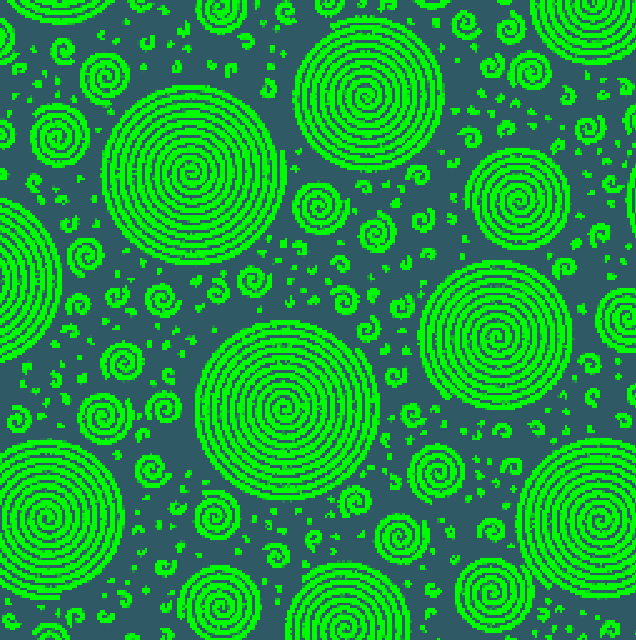
A Shadertoy shader for this pattern:

```glsl
const vec3 SLATE = vec3(0.19, 0.35, 0.40);
const vec3 GREEN = vec3(0.00, 0.99, 0.00);
const float BLOCKS = 256.0;             // mosaic blocks per canvas height
const float PITCH = 3.5 / BLOCKS;       // distance between spiral turns
const float STROKE = 2.35 / BLOCKS;     // line width
const float SOFTNESS = 0.13 / BLOCKS;   // half width of the line edge
const float ROUGHNESS = 0.5 / BLOCKS;   // raggedness of the line edge
const float LARGEST_TILE = 0.36;        // grid tile of the biggest discs
const float TILE_SHRINK = 0.6;          // tile ratio from level to level
const float REACH = 1.3;                // culling distance in tiles
const vec2 RADIUS_RANGE = vec2(0.22, 0.43); // disc radius in tiles
const float MIN_RADIUS = 0.0065;
const float GAP = 0.002;
const float SEED = 17.0;
const float TAU = 6.2831853;
const int LEVELS = 6;
const int MAX_DISCS = 96;

float hash(vec2 p) {
    return fract(sin(dot(p, vec2(127.1, 311.7))) * 43758.5453);
}

mat2 rotation(float angle) {
    float c = cos(angle), s = sin(angle);
    return mat2(c, s, -s, c);
}

// Disc (centre, radius) that holds p, or radius 0 if there is none.
// Each level fills the room left by the larger discs before it.
vec3 findDisc(vec2 p) {
    vec3 discs[MAX_DISCS];
    int count = 0;
    float tile = LARGEST_TILE;
    for (int level = 0; level < LEVELS; level++) {
        mat2 turn = rotation(0.4 + 1.1 * float(level));
        vec2 home = floor(p * turn / tile);
        for (int k = 0; k < 25; k++) {
            vec2 id = home + vec2(k % 5, k / 5) - 2.0;
            vec2 key = id + SEED * float(level + 1);

            // A random disc that stays inside its own tile
            float size = mix(RADIUS_RANGE.x, RADIUS_RANGE.y, hash(key));
            vec2 jitter = vec2(hash(key + 41.3), hash(key + 87.9));
            vec2 centre = turn * ((id + mix(vec2(size), vec2(1.0 - size), jitter)) * tile);
            float radius = size * tile;
            if (distance(centre, p) - radius > REACH * tile) continue;

            // Shrink it to the free room
            for (int i = 0; i < count; i++) {
                radius = min(radius, distance(centre, discs[i].xy) - discs[i].z - GAP);
                if (radius < MIN_RADIUS) break;
            }
            if (radius < MIN_RADIUS) continue;
            vec3 disc = vec3(centre, radius);
            if (distance(centre, p) < radius) return disc;
            if (count < MAX_DISCS) discs[count++] = disc;
        }
        tile *= TILE_SHRINK;
    }
    return vec3(0.0);
}

// Distance to the centre line of a spiral that ends at the disc rim
float spiralDistance(vec2 p, float radius, float phase) {
    float turns = (radius - 0.5 * STROKE) / PITCH;
    float angle = fract(atan(p.y, p.x) / TAU + phase);
    float r = length(p);
    float t = angle + floor(r / PITCH - angle + 0.5);
    if (t < 0.0) t += 1.0;
    if (t > turns) t -= 1.0;
    return abs(r - PITCH * max(t, 0.0));
}

void mainImage(out vec4 fragColor, in vec2 fragCoord) {
    // Snap to mosaic blocks
    vec2 block = floor(fragCoord / iResolution.y * BLOCKS);
    vec2 p = (block + 0.5) / BLOCKS;

    float ink = 0.0;
    vec3 disc = findDisc(p);
    if (disc.z > 0.0) {
        float d = spiralDistance(p - disc.xy, disc.z, hash(floor(disc.xy * 1000.0)));
        d += ROUGHNESS * (hash(block) - 0.5) - 0.5 * STROKE;
        ink = 1.0 - smoothstep(-SOFTNESS, SOFTNESS, d);
    }
    fragColor = vec4(mix(SLATE, GREEN, ink), 1.0);
}
```
